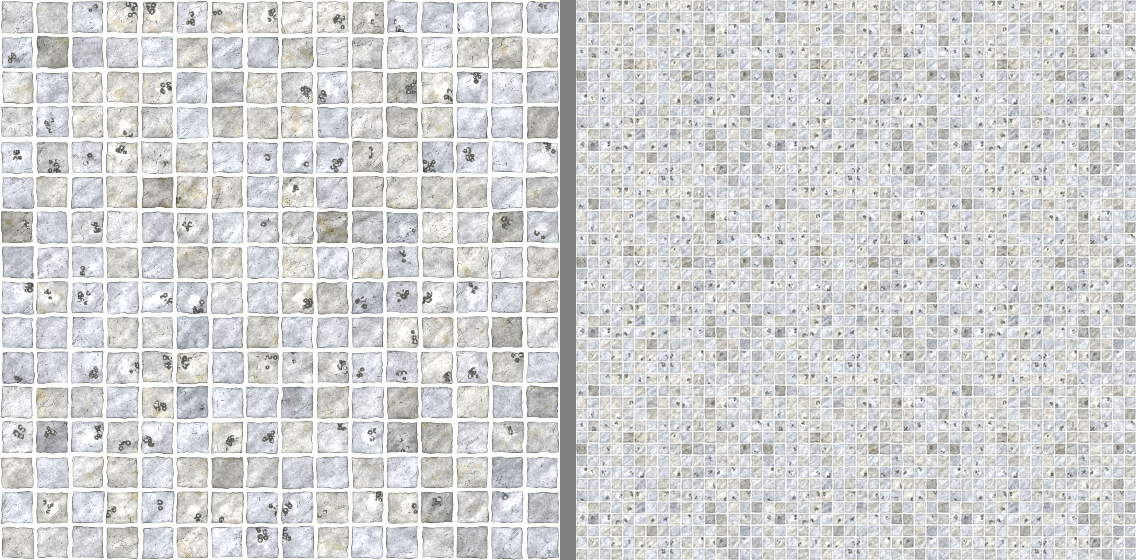
Left, the tile; right, the same tile 3 across and 3 down.
Write a Shadertoy shader that draws this texture.

```glsl
// Weathered marble mosaic: 16 by 16 pale grey stones with uneven white grout, veins and pitted clusters.

const float TILES = 16.0;
const vec3 GROUT = vec3(0.99, 0.99, 0.985);
const vec3 WARM_STONE = vec3(0.85, 0.845, 0.825);
const vec3 COOL_STONE = vec3(0.845, 0.86, 0.89);
const vec3 DIRT = vec3(0.27, 0.28, 0.25);

float hash(vec2 p) {
    vec3 q = fract(p.xyx * vec3(0.1031, 0.1030, 0.0973));
    q += dot(q, q.yzx + 33.33);
    return fract((q.x + q.y) * q.z);
}

vec2 hash2(vec2 p) {
    return vec2(hash(p), hash(p + 71.7));
}

// Value noise that wraps after a whole number of cells.
float noise(vec2 p, float period) {
    vec2 i = floor(p), f = fract(p);
    f = f * f * (3.0 - 2.0 * f);
    vec2 a = mod(i, period), b = mod(i + 1.0, period);
    return mix(mix(hash(a), hash(vec2(b.x, a.y)), f.x),
               mix(hash(vec2(a.x, b.y)), hash(b), f.x), f.y);
}

float fbm(vec2 p) {
    float sum = 0.0, amp = 0.533;
    for (int i = 0; i < 4; i++) {
        sum += amp * noise(p, 512.0);
        p = p * 2.0 + 17.0;
        amp *= 0.5;
    }
    return sum;
}

float roundBox(vec2 p, vec2 halfSize, float r) {
    vec2 d = abs(p) - halfSize + r;
    return length(max(d, 0.0)) + min(max(d.x, d.y), 0.0) - r;
}

// Polished stone: tone, diagonal streaks, thin veins and grain.
vec3 stone(vec2 p, vec2 cell) {
    vec2 seed = 90.0 * hash2(cell + 3.3);
    float angle = mix(0.3, 0.95, hash(cell + 8.1));
    float c = cos(angle), s = sin(angle);
    vec2 along = mat2(c, -s, s, c) * p;
    float cool = smoothstep(0.3, 0.75, hash(cell + 12.7));
    vec3 col = mix(WARM_STONE, COOL_STONE, cool);

    col += 0.07 * (hash(cell + 21.9) - 0.5);
    col -= 0.12 * step(0.88, hash(cell + 31.3));
    col += 0.34 * (fbm(along * vec2(1.8, 5.0) + seed) - 0.5);
    col += 0.22 * (fbm(p * 5.0 + seed.yx) - 0.5);

    float vein = abs(fbm(along * vec2(1.2, 4.0) + seed + 40.0) - 0.5);
    float veinMask = smoothstep(0.45, 0.7, noise(p * 3.0 + seed, 512.0));
    col -= 0.2 * veinMask * (1.0 - smoothstep(0.0, 0.025, vein));

    float ochre = smoothstep(0.62, 0.8, fbm(p * 3.5 + seed + 60.0));
    col -= ochre * (1.0 - cool) * vec3(0.03, 0.06, 0.13);

    col += 0.15 * (noise(p * 30.0 + seed, 512.0) - 0.5);
    float speck = smoothstep(0.9, 1.0, noise(p * 17.0 + seed.yx, 512.0));
    return col - 0.3 * speck;
}

// Clustered pits with dark rims and pale centres, beside a bleached patch.
vec3 addPits(vec3 col, vec2 p, vec2 cell, float px) {
    float chance = mix(0.06, 0.62, mod(cell.y, 2.0));
    if (hash(cell + 44.4) > chance) return col;
    vec2 centre = (hash2(cell + 51.0) - 0.5) * 0.66;
    float count = 2.0 + floor(7.0 * hash(cell + 57.0));
    float bleach = step(0.55, hash(cell + 63.0));
    float patchShape = length(p - centre * 0.4) + 0.3 * fbm(p * 8.0 + cell * 9.0);
    col += 0.16 * bleach * (1.0 - smoothstep(0.28, 0.42, patchShape));
    float smudge = length((p - centre) * vec2(0.8, 1.6)) + 0.2 * fbm(p * 9.0 + cell * 5.0);
    col -= 0.15 * (1.0 - smoothstep(0.1, 0.3, smudge));

    for (float i = 0.0; i < 9.0; i++) {
        if (i >= count) break;
        vec2 key = cell + 13.0 * i + 70.0;
        vec2 spot = centre + (hash2(key) - 0.5) * vec2(0.26, 0.34);
        float radius = mix(0.025, 0.055, hash(key + 5.5));
        float d = length(p - spot) + 0.03 * (noise(p * 24.0 + key, 512.0) - 0.5);
        float core = 1.0 - smoothstep(radius - px, radius + px, d);
        float rim = 1.0 - smoothstep(0.008, 0.016 + px, abs(d - radius));
        col = mix(col, vec3(0.9, 0.9, 0.88), 0.8 * core);
        col = mix(col, DIRT, 0.8 * rim * smoothstep(0.15, 0.5, noise(p * 14.0 + key, 512.0)));
    }
    return col;
}

void mainImage(out vec4 fragColor, in vec2 fragCoord) {
    vec2 p = fragCoord / iResolution.xy * TILES;
    float px = TILES / min(iResolution.x, iResolution.y);
    vec2 cell = floor(p), local = fract(p) - 0.5;

    // Hand-cut outline: shifted, skewed and wavy.
    vec2 wave = vec2(noise(p * 4.0, 64.0), noise(p * 4.0 + 29.0, 64.0)) - 0.5;
    vec2 chips = vec2(noise(p * 12.0, 192.0), noise(p * 12.0 + 53.0, 192.0)) - 0.5;
    vec2 q = local + 0.045 * wave + 0.022 * chips;
    q += 0.03 * (hash2(cell) - 0.5) + 0.06 * (hash2(cell + 5.0) - 0.5) * local.yx;
    float d = roundBox(q, 0.442 + 0.02 * (hash2(cell + 9.0) - 0.5), 0.04);

    vec3 col = addPits(stone(local, cell), local, cell, px);

    // Broken dark line and soft grime along the rim.
    float wear = smoothstep(0.35, 0.75, noise(p * 5.0 + 11.0, 80.0));
    col -= 0.09 * smoothstep(-0.1, 0.0, d);
    col = mix(col, DIRT, (0.12 + 0.5 * wear) * smoothstep(-0.035, -0.005, d));

    col = mix(col, GROUT, smoothstep(-0.5 * px, 0.5 * px, d));
    fragColor = vec4(clamp(col, 0.0, 1.0), 1.0);
}
```
